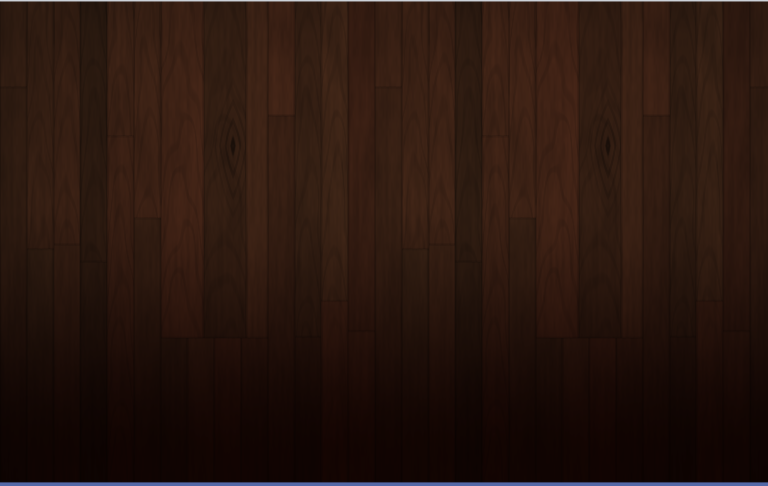
Write a WebGL 1 fragment shader that draws this texture.

```glsl
precision highp float;
// Dark wooden planks: a strip of fourteen boards, about two repeats across,
// with butt joints, fine vertical grain, arched figure and one knot per strip.
// The floor fades to near black below and is framed by two thin edge bands.
uniform vec2 u_resolution;

float hash(vec2 p) {
  return fract(sin(dot(p, vec2(127.1, 311.7))) * 43758.5);
}

float noise(vec2 p) {
  vec2 i = floor(p), f = fract(p);
  f = f * f * (3.0 - 2.0 * f);
  return mix(mix(hash(i), hash(i + vec2(1.0, 0.0)), f.x),
             mix(hash(i + vec2(0.0, 1.0)), hash(i + 1.0), f.x), f.y);
}

void main() {
  vec2 uv = gl_FragCoord.xy / u_resolution;
  float pixel = 1.0 / u_resolution.y;

  // Horizontal position inside the strip, in plank widths
  float x = fract(uv.x * 2.048) * 14.0;
  float left = floor(x), right = left + 1.0;
  float joint = 0.3 + 0.6 * hash(vec2(left, 4.7));

  // Wider boards sit above a shared joint around the knot
  if (x > 6.0 && x < 10.0) {
    joint = 0.305;
    if (uv.y > joint) {
      left = x < 7.6 ? 6.0 : (x < 9.2 ? 7.6 : 9.2);
      right = x < 7.6 ? 7.6 : (x < 9.2 ? 9.2 : 10.0);
    }
  }
  float board = smoothstep(joint - pixel, joint + pixel, uv.y);
  vec2 seed = vec2(left, step(joint, uv.y));
  float across = (x - left) / (right - left) - 0.5;

  // Tone of each board; every eighth one is darker
  float tone = mix(hash(vec2(left, 0.0)), hash(vec2(left, 1.0)), board);
  float shade = 0.9 + 0.19 * tone;
  shade *= 1.0 - 0.15 * step(abs(mod(floor(left), 8.0) - 3.0), 0.1);
  shade *= 1.0 - 0.1 * step(abs(left - 7.6), 0.1);

  // Fine streaks, short pores and broad mottling
  vec2 shift = seed * vec2(17.3, 41.9);
  float streak = noise(vec2(x * 9.0, uv.y * 9.0) + shift);
  float pore = noise(vec2(x * 16.0, uv.y * 55.0) + shift);
  float mottle = noise(vec2(x * 1.5, uv.y * 14.0) + shift);
  shade *= 1.0 + 0.13 * (streak - 0.5) + 0.08 * (pore - 0.5)
         + 0.1 * (mottle - 0.5);

  // Arched figure on some boards
  float bend = noise(vec2(x * 2.0, uv.y * 10.0) + shift);
  float arch = sin(uv.y * 55.0 + across * across * 34.0 + bend * 7.0);
  float figured = smoothstep(0.35, 0.8, hash(seed + 9.1));
  shade *= 1.0 - 0.09 * figured * smoothstep(0.4, 1.0, arch);

  // Long diamond rings around a dark knot
  vec2 q = vec2((x - 8.7) / 0.55, (uv.y - 0.7) / 0.12);
  float ring = mix(length(q), abs(q.x) + abs(q.y), 0.6) + 0.2 * (bend - 0.5);
  float inside = step(7.6, left) * step(left, 7.7);
  float halo = inside * exp(-0.7 * ring * ring);
  shade *= 1.0 - halo * (0.2 * smoothstep(0.0, 1.0, sin(ring * 17.0)) + 0.06);
  shade *= 1.0 - 0.35 * inside * (1.0 - smoothstep(0.05, 0.25, ring));

  // Thin dark seams between planks and at their ends
  float side = min(x - left, right - x);
  shade *= 1.0 - 0.2 * (1.0 - smoothstep(0.01, 0.07, side));
  shade *= 1.0 - 0.12 * (1.0 - smoothstep(0.001, 0.004, abs(uv.y - joint)));

  // Vertical fade, reddish drift and darker sides
  float light = smoothstep(0.05, 0.62, uv.y);
  vec3 wood = mix(vec3(0.07, 0.018, 0.008), vec3(0.222, 0.132, 0.083), light);
  float red = 0.6 * hash(seed + 2.3) + 0.4 * noise(uv * vec2(5.0, 2.0));
  wood *= mix(vec3(0.97, 1.03, 1.0), vec3(1.07, 0.93, 0.93), red);
  float offset = uv.x * 2.0 - 1.0;
  vec3 color = wood * shade * (1.03 - 0.16 * offset * offset);
  color *= 1.0 - 0.1 * smoothstep(0.8, 1.0, uv.y);

  // Blue band below and pale line above
  float blue = 1.0 - smoothstep(0.0075 - pixel, 0.0075 + pixel, uv.y);
  color = mix(color, vec3(0.33, 0.41, 0.66), blue);
  float pale = smoothstep(0.997 - pixel, 0.997 + pixel, uv.y);
  color = mix(color, vec3(0.8, 0.82, 0.85), pale);

  gl_FragColor = vec4(color, 1.0);
}
```
